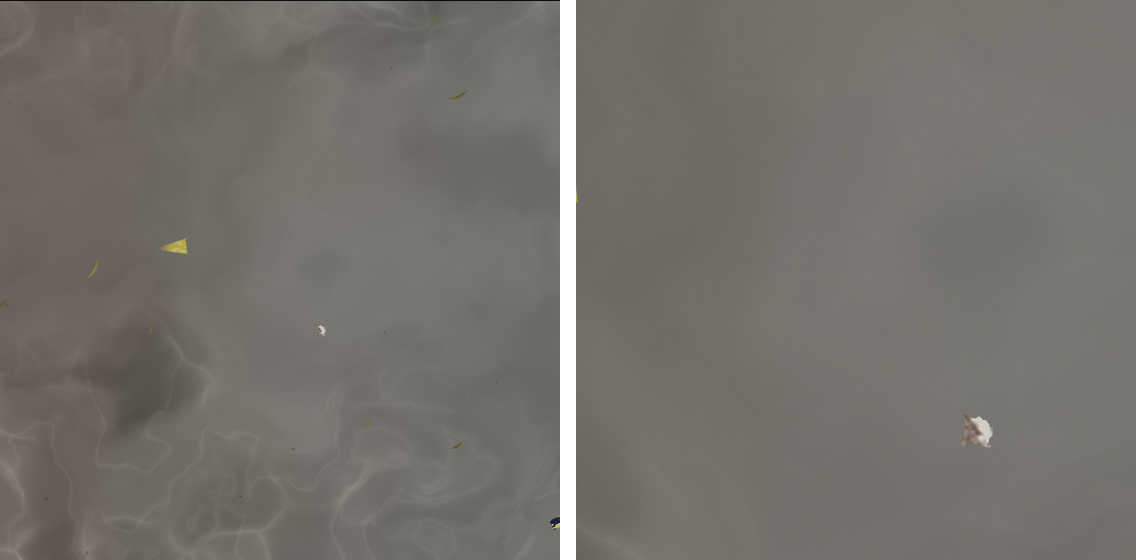
Left: the whole. Right: its middle third, enlarged.
Give the GLSL for this texture, as a Shadertoy shader.

```glsl
// Draws a murky grey water surface with soft ripples and a little floating debris.

const vec3 WARM_WATER = vec3(0.440, 0.413, 0.389);
const vec3 COOL_WATER = vec3(0.443, 0.440, 0.422);
const vec3 OLIVE      = vec3(0.36, 0.34, 0.13);
const vec3 YELLOW     = vec3(0.70, 0.65, 0.25);
const vec3 PAPER      = vec3(0.82, 0.80, 0.77);
const vec3 RUST       = vec3(0.43, 0.34, 0.29);
const vec3 NAVY       = vec3(0.13, 0.13, 0.23);
const vec3 SPECK      = vec3(0.25, 0.23, 0.20);
const float CLOUD_CONTRAST = 0.13;
const float RIM_CONTRAST   = 0.085;
const float FOLD_CONTRAST  = 0.09;
const float CELL_SCALE     = 7.5;
const int BLADES = 7;
const int SPECKS = 9;

float hash(vec2 p) {
    return fract(sin(dot(p, vec2(127.1, 311.7))) * 43758.5453);
}

vec2 hash2(vec2 p) {
    return vec2(hash(p), hash(p + 41.3));
}

float noise(vec2 p) {
    vec2 i = floor(p), f = fract(p);
    f = f * f * f * (f * (f * 6.0 - 15.0) + 10.0);
    return mix(mix(hash(i), hash(i + vec2(1, 0)), f.x),
               mix(hash(i + vec2(0, 1)), hash(i + vec2(1, 1)), f.x), f.y);
}

float fbm(vec2 p) {
    float sum = 0.0, amp = 0.53;
    for (int i = 0; i < 4; i++) {
        sum += amp * noise(p);
        p = mat2(0.8, 0.6, -0.6, 0.8) * p * 2.03 + 7.7;
        amp *= 0.47;
    }
    return sum;
}

vec2 rotate(vec2 p, float a) {
    return mat2(cos(a), -sin(a), sin(a), cos(a)) * p;
}

// Gap between the two nearest cell centres (x) and the tone of the nearest cell (y).
vec2 cells(vec2 p) {
    vec2 id = floor(p);
    float near = 9.0, next = 9.0, tone = 0.0;
    for (int y = -1; y <= 1; y++)
    for (int x = -1; x <= 1; x++) {
        vec2 c = id + vec2(x, y);
        float d = length(c + hash2(c) - p);
        if (d < near) { next = near; near = d; tone = hash(c + 5.1); }
        else next = min(next, d);
    }
    return vec2(next - near, tone);
}

vec3 water(vec2 uv) {
    vec2 warp = vec2(fbm(uv * 4.0 + 3.0), fbm(uv * 4.0 + 19.0)) - 0.5;
    float low = smoothstep(0.46, 0.14, uv.y + 0.20 * uv.x - 0.06 + 0.3 * warp.x);
    float high = smoothstep(0.72, 1.0, uv.y + 0.3 * warp.y);
    float stir = max(low, 0.65 * high);

    float light = CLOUD_CONTRAST * (fbm(uv * vec2(3.4, 2.8) + warp * 2.0) - 0.5);

    // Lens-like ripples with pale rims
    vec2 cell = cells((uv + 0.22 * warp) * CELL_SCALE * vec2(0.85, 1.1));
    float patchy = smoothstep(0.3, 0.75, noise(uv * 9.0 + 2.0));
    float rim = 0.5 * exp(-cell.x * 16.0) + 0.45 * exp(-cell.x * 5.0);
    light += stir * RIM_CONTRAST * rim * patchy;
    light += stir * 0.055 * (cell.y - 0.55) * smoothstep(0.0, 0.35, cell.x);

    // Wispy bright filaments
    float ridge = 1.0 - abs(2.0 * fbm(uv * 5.0 + warp * 3.5 + 11.0) - 1.0);
    light += (0.006 + 0.035 * stir) * pow(ridge, 14.0);

    // Dark slanting folds, mostly on the left and along the top
    vec2 q = rotate(uv + 0.15 * warp, 0.6);
    float fold = smoothstep(0.53, 0.8, fbm(q * vec2(3.0, 8.0) + 4.0));
    float foldArea = max(high, smoothstep(0.28, 0.06, abs(uv.y - 0.32)) * smoothstep(0.55, 0.1, uv.x));
    light -= FOLD_CONTRAST * fold * foldArea;

    vec3 base = mix(WARM_WATER, COOL_WATER, smoothstep(0.0, 0.75, uv.x + 0.4 * warp.y));
    return base + light * vec3(1.0, 1.0, 0.98);
}

void mainImage(out vec4 fragColor, in vec2 fragCoord) {
    vec2 uv = fragCoord / iResolution.y;
    float soft = 1.0 / iResolution.y;
    vec3 col = water(uv);
    col += 0.006 * (noise(uv * 330.0) - 0.5);

    // Bent blades of grass
    for (int i = 0; i < BLADES; i++) {
        vec2 seed = vec2(float(i) + 1.0, 8.3);
        vec2 q = rotate(uv - hash2(seed), mix(0.4, 1.3, hash(seed + 2.0)));
        float reach = mix(0.007, 0.020, hash(seed + 3.0));
        float t = q.x / reach;
        float d = abs(q.y - 0.2 * reach * t * t) - 0.0022 * (1.0 - t * t);
        vec3 tint = mix(OLIVE, YELLOW, pow(hash(seed + 4.0), 2.0));
        col = mix(col, tint, 0.8 * smoothstep(soft, -soft, d) * step(abs(t), 1.0));
    }

    // Tiny dark specks
    for (int i = 0; i < SPECKS; i++) {
        vec2 seed = vec2(float(i) + 1.0, 23.7);
        vec2 q = rotate(uv - hash2(seed), 6.3 * hash(seed + 1.0)) * vec2(0.6, 1.0);
        float d = length(q) - mix(0.0008, 0.0022, hash(seed + 2.0));
        col = mix(col, SPECK, 0.6 * smoothstep(soft, -soft, d));
    }

    // Yellow wedge fading towards its tip
    vec2 w = rotate(uv - vec2(0.310, 0.558), 0.1);
    float along = (w.x + 0.026) / 0.049;
    float wedge = max(abs(w.y) - mix(0.002, 0.014, along), abs(w.x + 0.0015) - 0.0245);
    vec3 wedgeTint = mix(YELLOW, PAPER, 0.4 * smoothstep(0.5, 0.8, noise(w * vec2(150.0, 400.0))));
    col = mix(col, wedgeTint, smoothstep(soft, -soft, wedge) * smoothstep(-0.1, 0.55, along));

    // Crumpled pale scrap
    vec2 s = rotate(uv - vec2(0.572, 0.409), -0.15);
    float scrap = max(abs(s.x), abs(s.y)) - 0.010 + 0.004 * noise(s * 300.0);
    float pale = smoothstep(-0.002, 0.004, s.x + s.y + 0.008 * (noise(s * 350.0) - 0.5));
    vec3 scrapTint = mix(mix(RUST, vec3(0.6, 0.56, 0.52), noise(s * 450.0)), PAPER, pale);
    col = mix(col, scrapTint, smoothstep(soft, -soft, scrap));

    // Striped scrap at the right edge
    vec2 e = rotate(uv - vec2(0.994, 0.066), 0.4);
    float stripe = max(abs(e.x) - 0.010, abs(e.y) - 0.009);
    vec3 stripeTint = mix(NAVY, mix(YELLOW, PAPER, 0.4), smoothstep(0.5, 0.7, noise(e * vec2(120.0, 320.0))));
    col = mix(col, stripeTint, smoothstep(soft, -soft, stripe));

    // Thin dark border along the top
    col *= 1.0 - 0.9 * smoothstep(0.9975, 0.9990, fragCoord.y / iResolution.y);
    fragColor = vec4(col, 1.0);
}
```
